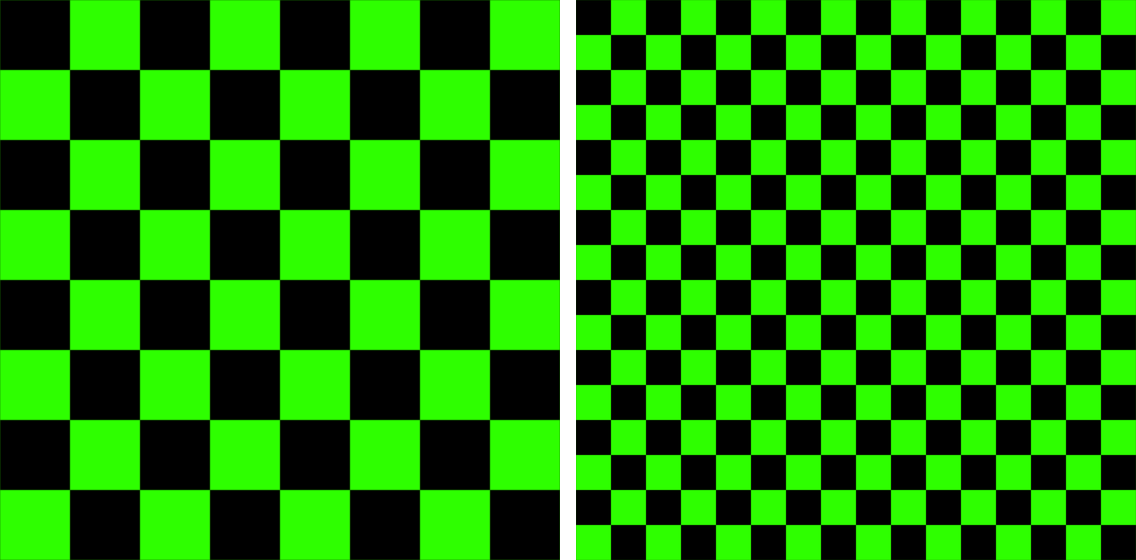
Left: one tile. Right: repeated 2 by 2.
Give the GLSL for this pattern, as a three.js fragment shader.

```glsl
varying vec2 vUv;

// Signed distance to the nearest cell border, positive in even cells
vec2 borderDistance(vec2 cell) {
  return abs(mod(cell - 0.5, 2.0) - 1.0) - 0.5;
}

// 1 in cells of even parity, 0 in odd ones, blended across the borders
float checker(vec2 cell, float softness) {
  vec2 side = clamp(borderDistance(cell) / softness, -1.0, 1.0);
  return 0.5 + 0.5 * side.x * side.y;
}

void main() {
  const float CELLS = 8.0;           // even count, so opposite edges join
  const float EDGE_SOFTNESS = 0.01;  // half width of the blend, in cells
  const vec3 BLACK = vec3(0.0);
  const vec3 GREEN = vec3(0.18, 1.0, 0.0);

  float mask = checker(vUv * CELLS, EDGE_SOFTNESS);
  gl_FragColor = vec4(mix(BLACK, GREEN, mask), 1.0);
}
```
